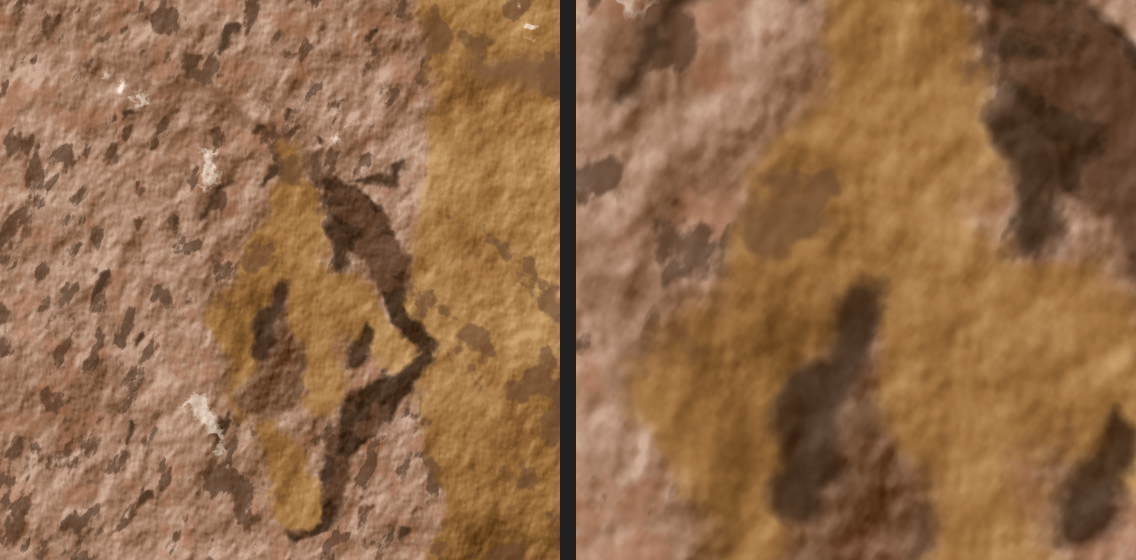
Left: the whole. Right: its middle third, enlarged.
Reproduce this texture procedurally as a three.js fragment shader.

```glsl
// Weathered pink-brown rock with ochre lichen spreading over its right side.
// Relief is fbm noise lit from the upper left; the lichen, the shadowed
// crevice and the chalk are noise-warped tapered capsules laid over it.
varying vec2 vUv;

const vec3 DEEP_SHADOW = vec3(0.24, 0.16, 0.10);
const vec3 SHADOW = vec3(0.38, 0.26, 0.18);
const vec3 ROCK_DARK = vec3(0.47, 0.33, 0.23);
const vec3 ROCK_MID = vec3(0.62, 0.47, 0.37);
const vec3 ROCK_LIGHT = vec3(0.75, 0.61, 0.52);
const vec3 RUST = vec3(0.66, 0.43, 0.31);
const vec3 LICHEN_DARK = vec3(0.44, 0.29, 0.13);
const vec3 LICHEN_MID = vec3(0.61, 0.43, 0.23);
const vec3 LICHEN_LIGHT = vec3(0.74, 0.57, 0.36);
const vec3 CHALK = vec3(0.86, 0.78, 0.71);
const vec2 TO_LIGHT = vec2(-0.6, 0.8);
const vec2 GRAIN_AXIS = vec2(0.42, 0.91);
const float RELIEF_STEP = 0.007;
const float PIT_CELLS = 10.0;
const float PIT_SHARE = 0.36;

float hash(vec2 p) {
  vec3 q = fract(p.xyx * 0.1031);
  q += dot(q, q.yzx + 33.33);
  return fract((q.x + q.y) * q.z);
}

float noise(vec2 p) {
  vec2 i = floor(p), f = fract(p);
  f = f * f * f * (f * (f * 6.0 - 15.0) + 10.0);
  return mix(mix(hash(i), hash(i + vec2(1, 0)), f.x),
             mix(hash(i + vec2(0, 1)), hash(i + 1.0), f.x), f.y);
}

float fbm(vec2 p) {
  float sum = 0.0, amp = 0.5;
  for (int i = 0; i < 5; i++) {
    sum += amp * noise(p);
    p = mat2(1.6, 1.2, -1.2, 1.6) * p + 17.3;
    amp *= 0.52;
  }
  return sum;
}

// Turns to the grain axis: x across it, y along it
vec2 alongGrain(vec2 p) {
  return vec2(dot(p, vec2(GRAIN_AXIS.y, -GRAIN_AXIS.x)), dot(p, GRAIN_AXIS));
}

float relief(vec2 p) { return fbm(alongGrain(p) * vec2(21.0, 15.0) + 40.0); }

// Distance to a capsule whose radius runs from ra to rb
float taper(vec2 p, vec2 a, vec2 b, float ra, float rb) {
  vec2 ab = b - a;
  float t = clamp(dot(p - a, ab) / dot(ab, ab), 0.0, 1.0);
  return length(p - a - ab * t) - mix(ra, rb, t);
}

float inside(float d, float blur) { return 1.0 - smoothstep(-blur, blur, d); }

vec3 ramp(vec3 dark, vec3 mid, vec3 light, float t) {
  return t < 0.5 ? mix(dark, mid, max(t, -0.4) * 2.0) : mix(mid, light, min(t, 1.2) * 2.0 - 1.0);
}

// Scattered slots, long along the grain
float pits(vec2 p) {
  vec2 g = alongGrain(p) * PIT_CELLS, cell = floor(g);
  float d = 1.0;
  for (int j = -1; j <= 1; j++)
    for (int i = -1; i <= 1; i++) {
      vec2 c = cell + vec2(i, j);
      if (hash(c + 5.0) > PIT_SHARE) continue;
      vec2 mid = c + vec2(hash(c + 11.0), hash(c + 23.0));
      float size = hash(c + 31.0);
      vec2 reach = vec2(0.0, 0.05 + 0.25 * size * size);
      d = min(d, taper(g, mid - reach, mid + reach, 0.03, 0.05 + 0.07 * size));
    }
  return d / PIT_CELLS;
}

float lichenShape(vec2 p) {
  float d = 0.75 + 0.02 * sin(p.y * 9.0 + 0.5) - p.x;
  d = min(d, taper(p, vec2(0.52, 0.74), vec2(0.535, 0.59), 0.025, 0.05));
  d = min(d, taper(p, vec2(0.535, 0.59), vec2(0.42, 0.42), 0.05, 0.032));
  d = min(d, taper(p, vec2(0.42, 0.42), vec2(0.44, 0.26), 0.034, 0.012));
  d = min(d, taper(p, vec2(0.55, 0.50), vec2(0.58, 0.29), 0.035, 0.025));
  d = min(d, taper(p, vec2(0.60, 0.46), vec2(0.70, 0.37), 0.055, 0.04));
  return min(d, taper(p, vec2(0.49, 0.24), vec2(0.53, 0.11), 0.025, 0.05));
}

float creviceShape(vec2 p) {
  float d = taper(p, vec2(0.56, 0.74), vec2(0.685, 0.54), 0.01, 0.05);
  d = min(d, taper(p, vec2(0.70, 0.53), vec2(0.745, 0.37), 0.035, 0.018));
  d = min(d, taper(p, vec2(0.74, 0.35), vec2(0.65, 0.26), 0.014, 0.05));
  d = min(d, taper(p, vec2(0.64, 0.25), vec2(0.58, 0.08), 0.045, 0.014));
  return min(d, taper(p, vec2(0.58, 0.08), vec2(0.51, 0.06), 0.016, 0.012));
}

void main() {
  vec2 p = vUv;
  float broad = fbm(p * 7.0 + 3.0) - 0.5;
  float fine = fbm(p * 34.0 + 9.0) - 0.5;
  vec2 warp = vec2(fbm(p * 11.0 + 60.0), fbm(p * 11.0 + 90.0)) - 0.5;
  vec2 q = p + 0.085 * warp + 0.02 * fine;
  float slope = relief(p) - relief(p + TO_LIGHT * RELIEF_STEP);

  // Rock, rust stains, ridge and pits
  vec3 color = ramp(ROCK_DARK, ROCK_MID, ROCK_LIGHT, 0.57 + 4.2 * slope + 0.9 * broad + 0.6 * fine);
  color = mix(color, RUST, 0.4 * smoothstep(0.54, 0.72, fbm(p * 24.0 + 130.0)));
  float ridge = taper(q, vec2(0.22, 0.87), vec2(0.50, 0.77), 0.004, 0.012);
  color = mix(color, ROCK_DARK, 0.65 * inside(ridge, 0.012));
  float pit = inside(pits(p + 0.05 * warp + 0.025 * fine), 0.005);
  pit = max(pit, 0.7 * smoothstep(0.6, 0.72, fbm(alongGrain(p) * vec2(34.0, 20.0) + 200.0)));
  color = mix(color, DEEP_SHADOW, 0.8 * pit);

  // Lichen: softer mounds, olive and darker toward the lower right
  float low = smoothstep(0.40, 0.10, p.y) * smoothstep(0.6, 0.8, p.x);
  float tone = 0.60 + 2.5 * slope + 1.3 * broad + 0.5 * fine - 0.28 * low;
  vec3 lichen = ramp(LICHEN_DARK, LICHEN_MID, LICHEN_LIGHT, tone);
  lichen = mix(lichen, SHADOW, 0.6 * smoothstep(0.61, 0.70, fbm(p * 13.0 + 70.0)));
  color = mix(color, lichen, 0.94 * inside(lichenShape(q), 0.013));
  float bareBand = taper(q, vec2(0.86, 0.88), vec2(1.02, 0.87), 0.015, 0.04);
  color = mix(color, ROCK_DARK, 0.75 * inside(bareBand, 0.02));

  // Crevice, reddish hollow and the darkest undercuts
  vec3 shade = mix(SHADOW, DEEP_SHADOW, smoothstep(-0.1, 0.15, broad + fine)) + 0.5 * slope;
  color = mix(color, shade, 0.93 * inside(creviceShape(q), 0.009));
  float hollow = taper(q, vec2(0.50, 0.45), vec2(0.49, 0.31), 0.025, 0.055);
  color = mix(color, mix(ROCK_DARK, SHADOW, 0.3) + slope, 0.85 * inside(hollow, 0.016));
  float undercut = taper(q, vec2(0.51, 0.49), vec2(0.46, 0.40), 0.010, 0.024);
  undercut = min(undercut, taper(q, vec2(0.60, 0.58), vec2(0.59, 0.54), 0.018, 0.012));
  undercut = min(undercut, taper(q, vec2(0.63, 0.41), vec2(0.62, 0.35), 0.014, 0.016));
  undercut = min(undercut, taper(q, vec2(0.66, 0.67), vec2(0.71, 0.70), 0.008, 0.010));
  undercut = min(undercut, taper(q, vec2(0.37, 0.61), vec2(0.41, 0.67), 0.005, 0.008));
  color = mix(color, DEEP_SHADOW + 0.4 * slope, 0.85 * inside(undercut, 0.009));

  // Chalky crusts, broken up by noise
  float chalk = taper(q, vec2(0.95, 0.97), vec2(0.96, 0.95), 0.018, 0.016);
  chalk = min(chalk, taper(q, vec2(0.38, 0.73), vec2(0.39, 0.69), 0.016, 0.022));
  chalk = min(chalk, taper(q, vec2(0.19, 0.87), vec2(0.24, 0.82), 0.016, 0.012));
  chalk = min(chalk, taper(q, vec2(0.60, 0.76), vec2(0.62, 0.78), 0.012, 0.012));
  chalk = min(chalk, taper(q, vec2(0.36, 0.27), vec2(0.41, 0.19), 0.022, 0.014));
  color = mix(color, CHALK + 1.2 * slope, 0.85 * inside(chalk + 0.11 * abs(fine), 0.008));

  gl_FragColor = vec4(color, 1.0);
}
```
